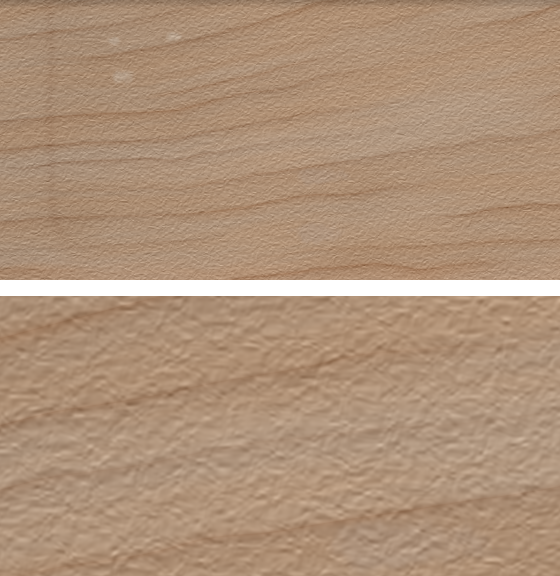
Top: the whole. Bottom: its middle third, enlarged.
Write a Shadertoy shader that draws this texture.

```glsl
// Rough sandstone slab: tilted, wavy strata with thin rusty veins,
// a few pale and grey blotches, and a faint vertical stain.
// Layered value noise gives the strata; a lit noise height field gives the grain.

#define PALE        vec3(0.694, 0.599, 0.512)
#define WARM        vec3(0.676, 0.552, 0.442)
#define RUST_SHIFT  vec3(-0.080, -0.108, -0.118)
#define CHALK       vec3(0.76, 0.69, 0.62)
#define GRAIN_FREQ  108.0
#define GRAIN_DEPTH 0.135
#define VEIN_COUNT  14
#define VEIN_GAP    0.080

float hash(vec2 p) {
    vec3 q = fract(vec3(p.xyx) * 0.1031);
    q += dot(q, q.yzx + 33.33);
    return fract((q.x + q.y) * q.z);
}

float noise(vec2 p) {
    vec2 i = floor(p), f = fract(p);
    f = f * f * (3.0 - 2.0 * f);
    float low = mix(hash(i), hash(i + vec2(1, 0)), f.x);
    float high = mix(hash(i + vec2(0, 1)), hash(i + vec2(1, 1)), f.x);
    return mix(low, high, f.y);
}

float fbm(vec2 p) {
    float sum = 0.0, amp = 0.5;
    for (int i = 0; i < 4; i++) {
        sum += amp * noise(p);
        p = mat2(1.6, 1.2, -1.2, 1.6) * p + 17.3;
        amp *= 0.5;
    }
    return sum / 0.9375;
}

// Height across the bedding: layers rise to the right, more so near the top
float strataHeight(vec2 p) {
    float rise = (0.035 + 0.155 * p.y) * p.x;
    float swell = 0.075 * (fbm(p * vec2(1.6, 2.0) + 4.0) - 0.5);
    float ripple = 0.014 * (noise(p * vec2(8.0, 12.0)) - 0.5);
    return p.y - rise + swell + ripple;
}

// Thin veins, crisp on one side and fading on the other, broken along their length
float veins(vec2 p, float s) {
    float sum = 0.0;
    for (int i = 0; i < VEIN_COUNT; i++) {
        float id = float(i);
        float centre = (id + 0.7 * hash(vec2(id, 3.0))) * VEIN_GAP - 0.06;
        float d = s - centre;
        float line = d > 0.0 ? exp(-d / 0.0025) : exp(d / 0.006);
        float halo = d > 0.0 ? exp(-d / 0.006) : exp(d / 0.030);
        float present = smoothstep(0.32, 0.80, noise(vec2(p.x * 1.5 + 5.1 * id, id * 7.37)));
        sum += present * (0.62 * line + 0.36 * halo);
    }
    return min(sum, 1.0);
}

// Pitted surface, slightly stretched along the bedding
float grainHeight(vec2 p) {
    vec2 q = p * GRAIN_FREQ * vec2(0.85, 1.15);
    q += 0.9 * vec2(noise(q * 0.4), noise(q * 0.4 + 31.0));
    return noise(q) + 0.6 * noise(q * 1.7 + 11.0);
}

// Soft ragged blotch
float blotch(vec2 p, vec2 centre, vec2 size) {
    float d = length((p - centre) / size) + 1.6 * (fbm(p * 22.0) - 0.5);
    return 1.0 - smoothstep(0.4, 1.1, d);
}

void mainImage(out vec4 fragColor, in vec2 fragCoord) {
    vec2 p = fragCoord / iResolution.y;
    float width = iResolution.x / iResolution.y;
    float s = strataHeight(p);

    // Broad and fine bedding colours
    float broad = fbm(vec2(p.x * 1.3, s * 8.0) + 2.0);
    float fine = fbm(vec2(p.x * 2.2, s * 32.0) + 9.0);
    float warmth = smoothstep(0.25, 0.75, 0.6 * broad + 0.4 * fine);
    vec3 col = mix(PALE, WARM, warmth);
    col += 0.035 * (fine - 0.5) + 0.03 * (fbm(p * 4.0) - 0.5);
    col += RUST_SHIFT * veins(p, s);

    // Vertical stain that bends right near the foot
    float bend = 0.17 + 0.12 * pow(1.0 - smoothstep(0.0, 0.35, p.y), 2.0);
    float stainX = p.x - bend - 0.03 * (noise(vec2(p.y * 5.0, 2.0)) - 0.5);
    float stain = exp(-pow(stainX / 0.018, 2.0)) * smoothstep(0.08, 0.2, p.y);
    col -= vec3(0.022, 0.027, 0.027) * stain;

    // Chalky chips at the upper left, cool patches low in the middle
    float chips = blotch(p, vec2(0.44, 0.73), vec2(0.040, 0.034));
    chips += blotch(p, vec2(0.62, 0.87), vec2(0.030, 0.018));
    chips += blotch(p, vec2(0.41, 0.855), vec2(0.028, 0.016));
    col = mix(col, CHALK, 0.6 * min(chips, 1.0));
    float cool = blotch(p, vec2(1.13, 0.17), vec2(0.10, 0.035));
    cool += blotch(p, vec2(1.16, 0.37), vec2(0.09, 0.035));
    col = mix(col, vec3(0.67, 0.59, 0.53), 0.4 * min(cool, 1.0));

    // Uneven light: dim left side and top edge, rosier foot
    col *= mix(0.965, 1.01, smoothstep(0.0, 0.55, p.x / width));
    col *= 1.0 - 0.14 * smoothstep(0.965, 1.0, p.y);
    col += vec3(0.018, 0.010, 0.010) * (1.0 - smoothstep(0.0, 0.12, p.y));

    // Grain lit from above, a little from the left
    vec2 toLight = vec2(-0.0010, 0.0036);
    float relief = grainHeight(p) - grainHeight(p + toLight);
    col += GRAIN_DEPTH * relief * vec3(0.96, 1.0, 1.0);

    fragColor = vec4(clamp(col, 0.0, 1.0), 1.0);
}
```
